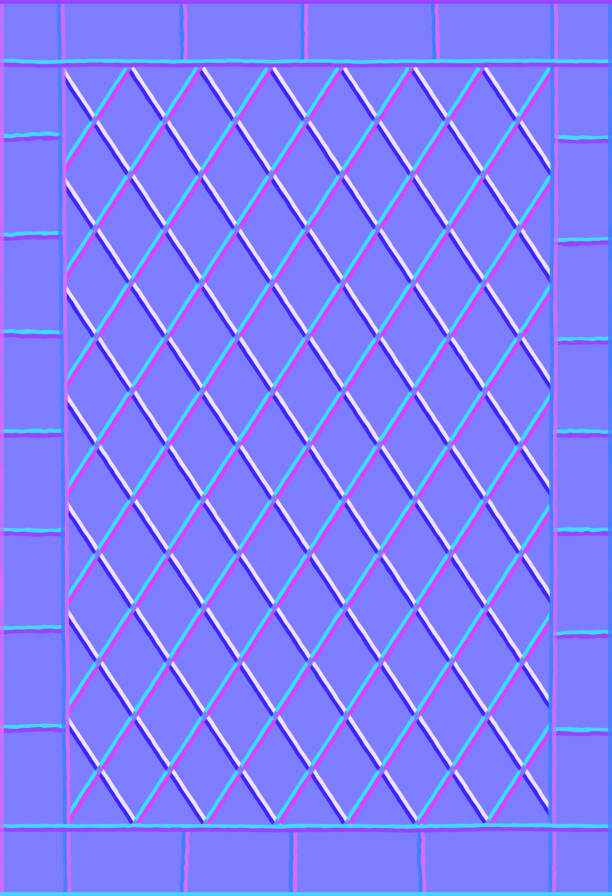
A WebGL 1 fragment shader for this texture map:

```glsl
precision highp float;
uniform vec2 u_resolution;

// Canvas height is 1 and y runs downward from the top edge
const float ASPECT = 0.684;

// Lattice
const vec2 LATTICE_ORIGIN = vec2(0.1445, 0.0742);
const vec2 LATTICE_PERIOD = vec2(0.0789, 0.1208);
const float LATTICE_DRIFT = 0.0077;

// Frame grooves and block joints
const float LEFT_X = 0.0684;
const float LEFT_LEAN = 0.0065;
const float RIGHT_X = 0.6198;
const float RIGHT_LEAN = -0.0026;
const float TOP_Y = 0.0705;
const float BOTTOM_Y = 0.9240;
const vec3 TOP_JOINTS = vec3(0.2051, 0.3411, 0.4870);
const vec3 BOTTOM_JOINTS = vec3(0.2057, 0.3275, 0.4714);
const vec2 LEFT_JOINTS = vec2(0.1530, 0.1100);   // first, step
const vec2 RIGHT_JOINTS = vec2(0.1582, 0.1094);
const float RIGHT_JOINT_SWAY = 0.0040;

// Groove profile and roughness
const float WALL_OFFSET = 0.0022;
const float WALL_INNER = 0.0012;
const float WALL_OUTER = 0.0030;
const float WAVE_SIZE = 0.0035;
const float GRIT_SIZE = 0.0016;

// Normal-map colours by facing direction
const vec3 FLAT = vec3(0.49, 0.49, 1.0);
const vec3 UP_LEFT = vec3(0.19, 0.89, 1.0);
const vec3 DOWN_RIGHT = vec3(0.88, 0.24, 1.0);
const vec3 UP_RIGHT = vec3(0.95, 0.89, 1.0);
const vec3 DOWN_LEFT = vec3(0.23, 0.14, 1.0);
const vec3 UP = vec3(0.24, 0.86, 1.0);
const vec3 DOWN = vec3(0.60, 0.26, 1.0);
const vec3 LEFT = vec3(0.24, 0.50, 1.0);
const vec3 RIGHT = vec3(0.85, 0.42, 1.0);

float hash(vec2 p) {
  p = fract(p * vec2(0.1031, 0.1130));
  p += dot(p, p.yx + 33.33);
  return fract((p.x + p.y) * p.x * 17.0);
}

float noise(vec2 p) {
  vec2 i = floor(p), f = fract(p);
  f = f * f * (3.0 - 2.0 * f);
  return mix(mix(hash(i), hash(i + vec2(1.0, 0.0)), f.x),
             mix(hash(i + vec2(0.0, 1.0)), hash(i + 1.0), f.x), f.y);
}

float wall(float d) {
  return 1.0 - smoothstep(WALL_INNER, WALL_OUTER, abs(d - WALL_OFFSET));
}

// Paints the two walls of a groove at signed distance d
vec3 groove(vec3 base, float d, vec3 before, vec3 after, float mask) {
  base = mix(base, before, wall(-d) * mask);
  return mix(base, after, wall(d) * mask);
}

float nearestJoint(float y, vec2 joints) {
  return clamp(floor((y - joints.x) / joints.y + 0.5), 0.0, 6.0);
}

float inside(float lo, float hi, float v) {
  return smoothstep(lo - 0.001, lo + 0.001, v) * (1.0 - smoothstep(hi - 0.001, hi + 0.001, v));
}

void main() {
  vec2 uv = gl_FragCoord.xy / u_resolution;
  vec2 p = vec2(uv.x * ASPECT, 1.0 - uv.y);
  vec3 color = FLAT;

  // Uneven edges
  vec2 wave = vec2(noise(p * 20.0), noise(p * 20.0 + 57.0)) - 0.5;
  vec2 grit = vec2(noise(p * 160.0), noise(p * 160.0 + 91.0)) - 0.5;
  vec2 rough = p + wave * WAVE_SIZE + grit * GRIT_SIZE;
  float leftX = LEFT_X + LEFT_LEAN * p.y;
  float rightX = RIGHT_X + RIGHT_LEAN * p.y;

  // Diamond lattice, flattened where lines cross
  vec2 q = p + grit * GRIT_SIZE * 0.35 - LATTICE_ORIGIN;
  q.x -= LATTICE_DRIFT * q.y;
  q /= LATTICE_PERIOD;
  vec2 diagonals = fract(vec2(q.x + q.y, q.x - q.y) + 0.5) - 0.5;
  diagonals /= length(1.0 / LATTICE_PERIOD);
  vec2 clear = smoothstep(0.0020, 0.0046, abs(diagonals.yx));
  float panel = inside(leftX + 0.003, rightX - 0.003, p.x) * inside(TOP_Y + 0.003, BOTTOM_Y - 0.003, p.y);
  color = groove(color, diagonals.x, UP_LEFT, DOWN_RIGHT, clear.x * panel);
  color = groove(color, diagonals.y, DOWN_LEFT, UP_RIGHT, clear.y * panel);

  // Joints across the side blocks
  float k = nearestJoint(p.y, LEFT_JOINTS);
  float leftJoint = LEFT_JOINTS.x + k * LEFT_JOINTS.y;
  color = groove(color, rough.y - leftJoint, UP, DOWN, 1.0 - step(leftX, p.x));
  k = nearestJoint(p.y, RIGHT_JOINTS);
  float rightJoint = RIGHT_JOINTS.x + k * RIGHT_JOINTS.y + RIGHT_JOINT_SWAY * sin(1.7 * k - 1.3);
  color = groove(color, rough.y - rightJoint, UP, DOWN, step(rightX, p.x));

  // Joints across the top and bottom blocks
  for (int i = 0; i < 3; i++) {
    color = groove(color, rough.x - TOP_JOINTS[i], LEFT, RIGHT, 1.0 - step(TOP_Y, p.y));
    color = groove(color, rough.x - BOTTOM_JOINTS[i], LEFT, RIGHT, step(BOTTOM_Y, p.y));
  }

  // Long frame grooves and the outer rim
  float wear = 0.65 + 0.35 * noise(p * 70.0);
  vec2 steady = mix(p, rough, 0.5);
  color = groove(color, steady.x - leftX, LEFT, RIGHT, wear);
  color = groove(color, steady.x - rightX, LEFT, RIGHT, wear);
  color = groove(color, steady.y - TOP_Y, UP, DOWN, 1.0);
  color = groove(color, steady.y - BOTTOM_Y, UP, DOWN, 1.0);
  color = groove(color, p.x, LEFT, RIGHT, wear);
  color = groove(color, p.x - ASPECT, LEFT, RIGHT, wear);
  color = groove(color, p.y, UP, DOWN, 1.0);
  color = groove(color, p.y - 1.0, UP, DOWN, 1.0);

  gl_FragColor = vec4(color, 1.0);
}
```
